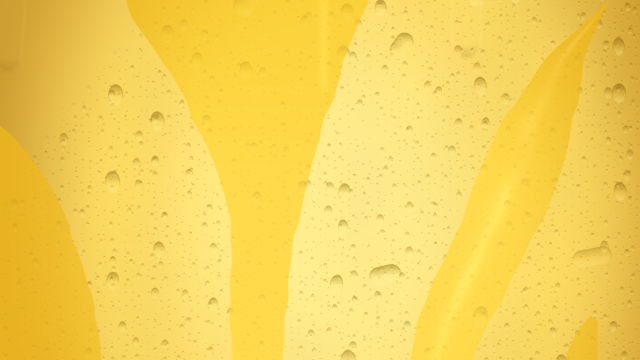
This background is drawn by a Shadertoy shader. Its source:

```glsl
// Golden wet glass: pale misted pane, tapering clear yellow bands and scattered water drops.

float hash(vec2 p) {
    return fract(sin(dot(p, vec2(127.1, 311.7))) * 43758.5453);
}

float noise(vec2 p) {
    vec2 i = floor(p), f = fract(p);
    f = f * f * (3.0 - 2.0 * f);
    return mix(mix(hash(i), hash(i + vec2(1, 0)), f.x),
               mix(hash(i + vec2(0, 1)), hash(i + vec2(1, 1)), f.x), f.y);
}

// Smooth curve through seven evenly spaced knots, bottom to top
float curve(float y, float k[7]) {
    float s = clamp(y, 0.0, 0.9999) * 6.0, t = fract(s);
    int i = int(s);
    float a = k[max(i - 1, 0)], b = k[i], c = k[i + 1], d = k[min(i + 2, 6)];
    return b + 0.5 * t * (c - a + t * (2.0 * a - 5.0 * b + 4.0 * c - d + t * (3.0 * (b - c) + d - a)));
}

float between(float x, float left, float right, float aa) {
    return smoothstep(-aa, aa, x - left) * smoothstep(-aa, aa, right - x);
}

// Signed light of a drop: shaded top, bright belly, thin dark rim
float lens(vec2 q, float softness) {
    float d = length(q);
    float mask = 1.0 - smoothstep(1.0 - softness, 1.0 + softness, d);
    return mask * (-0.9 * q.y - 0.1 - 0.4 * smoothstep(0.75, 1.0, d));
}

float blob(vec2 p, vec2 a, vec2 b, float r, float aa) {
    vec2 ab = b - a;
    float t = clamp(dot(p - a, ab) / dot(ab, ab), 0.0, 1.0);
    return lens((p - a - ab * t) / r, aa / r);
}

// One drop per cell, with every column shifted by a random amount
float dropLayer(vec2 p, float cell, float density, float seed, float aa) {
    vec2 g = p / cell;
    g.y += 7.0 * hash(vec2(floor(g.x), seed));
    vec2 id = floor(g) + seed * 17.0;
    float present = step(hash(id), density);
    vec2 center = 0.5 + 0.42 * (vec2(hash(id + 3.1), hash(id + 5.7)) - 0.5);
    float r = mix(0.09, 0.2, hash(id + 9.3));
    vec2 q = (fract(g) - center) / (r * vec2(0.85, 1.2));
    q.x += 0.25 * q.y * (hash(id + 1.9) - 0.5);
    return present * lens(q, min(aa / (r * cell), 0.6));
}

void mainImage(out vec4 fragColor, in vec2 fragCoord) {
    vec2 p = fragCoord / iResolution.y;
    p.x += 0.5 * (16.0 / 9.0 - iResolution.x / iResolution.y);
    float aa = 1.0 / iResolution.y;

    // Misted pane, darkening to amber at the sides
    float r = length((p - vec2(0.93, 0.38)) * vec2(1.0, 0.75));
    vec3 pane = mix(vec3(1.0, 0.925, 0.55), vec3(0.98, 0.85, 0.38), smoothstep(0.15, 0.65, r));
    pane = mix(pane, vec3(0.80, 0.61, 0.18), smoothstep(0.6, 1.05, r));
    pane *= 1.0 + 0.03 * (noise(p * vec2(7.0, 4.0)) - 0.5);

    // Clear bands
    vec3 clearGlass = mix(vec3(1.0, 0.86, 0.30), vec3(0.98, 0.81, 0.20), 0.7 * smoothstep(0.4, 1.0, p.y));
    clearGlass = mix(clearGlass, vec3(0.91, 0.70, 0.13), smoothstep(0.4, 0.95, r));
    float x = p.x + 0.010 * (noise(vec2(p.y * 18.0, 2.0)) - 0.5);
    float trunkL = curve(p.y, float[7](0.641, 0.641, 0.643, 0.609, 0.539, 0.451, 0.347));
    float trunkR = curve(p.y, float[7](0.782, 0.801, 0.817, 0.854, 0.903, 0.958, 1.021));
    float leafL = curve(p.y, float[7](1.137, 1.185, 1.26, 1.32, 1.40, 1.516, 1.685));
    float leafR = curve(p.y, float[7](1.31, 1.396, 1.477, 1.549, 1.593, 1.625, 1.688));
    float sideR = curve(p.y, float[7](0.278, 0.26, 0.204, 0.127, -0.014, -0.25, -0.5));
    float tipL = 1.572 + 0.07 * pow(p.y / 0.125, 1.6);
    float tipR = 1.66 - 0.02 * smoothstep(0.105, 0.127, p.y);
    float leaf = between(x, leafL, leafR, aa);
    float band = max(between(x, trunkL, trunkR, aa), leaf);
    band = max(band, smoothstep(-aa, aa, sideR - x));
    band = max(band, between(p.x, tipL, tipR, aa));
    vec3 col = mix(pane, clearGlass, band);

    // Soft trickles inside the bands
    float u = (x - leafL) / max(leafR - leafL, 0.01);
    float trickle = leaf * exp(-pow((u - 0.42) / 0.12, 2.0)) * noise(vec2(u * 5.0, p.y * 9.0));
    trickle += 0.6 * exp(-pow((p.x - 0.9) / 0.012, 2.0)) * smoothstep(0.72, 0.8, p.y);
    col += vec3(0.05, 0.06, 0.10) * trickle;

    // Scattered drops, from fine mist to large beads
    float light = 0.0;
    for (int i = 0; i < 4; i++) {
        float n = float(i);
        light += dropLayer(p, 0.020 * pow(1.85, n), 0.62 - 0.1 * n, n + 1.0, aa) * (0.6 + 0.13 * n);
    }
    light *= smoothstep(0.38, 0.5, p.x + 0.8 * (1.0 - p.y)) * mix(1.0, 0.35, band);

    // Merged beads and the rounded ends of run-off trails
    light += blob(p, vec2(1.052, 0.232), vec2(1.088, 0.240), 0.026, aa);
    light += 0.6 * blob(p, vec2(1.615, 0.28), vec2(1.675, 0.292), 0.024, aa);
    light += blob(p, vec2(1.108, 0.862), vec2(1.124, 0.884), 0.025, aa);
    light += 0.5 * blob(p, vec2(0.68, 0.985), vec2(0.70, 1.02), 0.032, aa);
    light -= 0.6 * blob(p, vec2(1.295, 0.88), vec2(1.295, 1.1), 0.043, 0.006);
    light -= 0.5 * blob(p, vec2(0.02, 0.84), vec2(0.04, 1.1), 0.04, 0.01);

    col = mix(col, vec3(1.0, 0.95, 0.62), 0.55 * clamp(light, 0.0, 1.0));
    col *= 1.0 - vec3(0.20, 0.25, 0.42) * clamp(-light, 0.0, 1.0);
    fragColor = vec4(clamp(col, 0.0, 1.0), 1.0);
}
```
